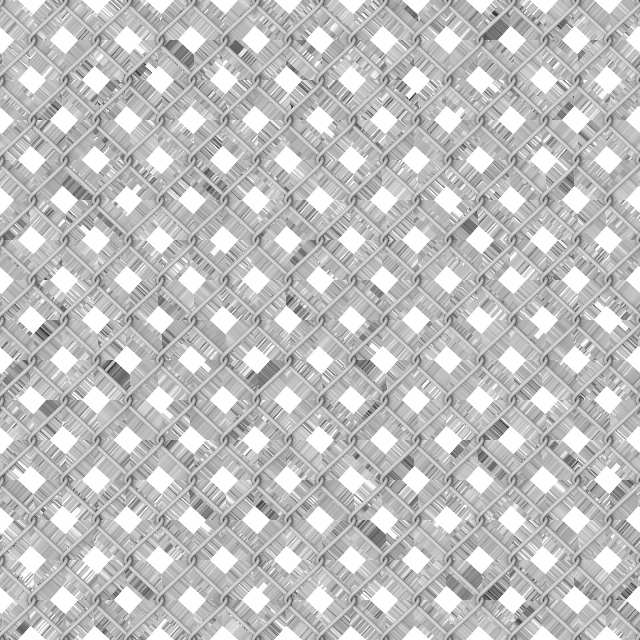
Reproduce this pattern procedurally as a three.js fragment shader.

```glsl
// Woven wire mesh over streaked grey panels: a staggered lattice, 10 by 8 repeats.
// Each diamond cell has a white square whose edges are drawn out into grey streaks;
// zigzag wires run upward and hook into their neighbours where the cells meet.
varying vec2 vUv;

const float TAU = 6.28319;
const vec2 REPEATS = vec2(10.0, 8.0);
const float SOFT = 0.0009;
const float SQUARE = 0.0222;
const float WIRE_RADIUS = 0.0034;

float hash(vec3 p) {
  p = fract(p * vec3(0.1031, 0.1137, 0.0973));
  p += dot(p, p.yzx + 33.33);
  return fract((p.x + p.y) * p.z);
}

// Random bands along one axis with softened borders
float strands(float t, vec2 seed) {
  float i = floor(t);
  float blend = smoothstep(0.25, 0.75, fract(t));
  return mix(hash(vec3(seed, i)), hash(vec3(seed, i + 1.0)), blend);
}

// Grey of one bundle of streaks, from smooth to strongly hatched
float streakTone(float along, vec2 seed) {
  float contrast = mix(0.25, 1.0, hash(vec3(seed, 71.0)));
  float broad = strands(along * 75.0, seed + 5.3);
  float fine = strands(along * 330.0, seed);
  float tone = mix(0.69, 0.77, hash(vec3(seed, 83.0)));
  tone += 0.10 * (broad - 0.5) + 0.22 * contrast * (fine - 0.5);
  tone += 0.16 * contrast * smoothstep(0.8, 0.95, fine);
  tone -= 0.18 * contrast * smoothstep(0.17, 0.04, fine);
  float dark = step(0.93, hash(vec3(seed, 97.0)));
  return tone - dark * 0.28 * smoothstep(0.35, 0.7, broad);
}

// White square and the four mitred fans of streaks around it
float panel(vec2 g) {
  vec2 diagonal = floor(vec2(g.x + g.y, g.x - g.y));
  vec2 center = 0.5 * vec2(diagonal.x + diagonal.y + 1.0, diagonal.x - diagonal.y);
  vec2 id = mod(floor(center * 2.0 + 0.5), REPEATS * 2.0);
  vec2 local = (g - center) / REPEATS;
  local.x += 0.1 * local.y;

  vec2 side = step(0.0, local);
  vec2 seed = id + side * vec2(31.0, 47.0) + 1.0;
  vec2 a = abs(local);
  float along = a.x - a.y;
  float depth = a.x + a.y;

  // Some fans change to a second bundle farther out
  float split = mix(0.030, 0.062, hash(vec3(seed, 13.0)));
  float tone = mix(streakTone(along, seed), streakTone(along, seed + 101.0),
                   smoothstep(split - SOFT, split + SOFT, depth));

  // A few squares bleed outward as a long white streak
  float bleed = step(0.955, hash(vec3(seed, 29.0)));
  float offset = mix(-0.014, 0.014, hash(vec3(seed, 37.0)));
  float streak = 1.0 - smoothstep(0.005, 0.0065, abs(along - offset));
  streak *= 1.0 - smoothstep(0.042, 0.044, depth);
  tone = mix(tone, 0.98, bleed * streak);

  float square = 1.0 - smoothstep(SQUARE - SOFT, SQUARE + SOFT, depth);
  return mix(tone, 0.995, square);
}

// Signed distance to zigzag wire n, its height, and closeness to a knot
vec3 wire(vec2 g, float n) {
  float flip = 1.0 - 2.0 * mod(n, 2.0);
  float c = cos(TAU * g.y);
  float s = sin(TAU * g.y);
  float sharpness = 0.96;
  float reach = flip * 0.288 / asin(sharpness);
  float x = 0.25 + 0.5 * n - reach * asin(sharpness * c);
  float slope = reach * sharpness * TAU * s / sqrt(1.0 - sharpness * sharpness * c * c);
  slope *= REPEATS.y / REPEATS.x;
  float d = (g.x - x) / REPEATS.x / sqrt(1.0 + slope * slope);
  return vec3(d, flip * s, 1.0 - smoothstep(0.1, 0.65, abs(s)));
}

// Soft shadow, then a rounded strand with dark rims
float drawWire(float tone, vec3 w) {
  float spread = (w.x - 0.001) / 0.0052;
  tone *= 1.0 - (0.10 + 0.28 * w.z) * exp(-spread * spread);
  float across = w.x / WIRE_RADIUS + 0.2;
  float shade = 0.84 - 0.25 * across * across - w.z * (0.06 + 0.15 * across * across);
  float cover = 1.0 - smoothstep(WIRE_RADIUS - SOFT, WIRE_RADIUS + SOFT, abs(w.x));
  return mix(tone, max(shade, 0.3), cover);
}

void main() {
  vec2 g = vUv * REPEATS;
  float tone = panel(g);

  // Lower strands first, upper strands second, so that the hooks interlock
  float nearest = floor(g.x * 2.0);
  for (int layer = 0; layer < 2; layer++) {
    for (int k = -1; k <= 1; k++) {
      vec3 w = wire(g, nearest + float(k));
      bool upper = w.y > 0.0;
      if (upper == (layer == 1)) tone = drawWire(tone, w);
    }
  }
  gl_FragColor = vec4(vec3(clamp(tone, 0.0, 1.0)), 1.0);
}
```
